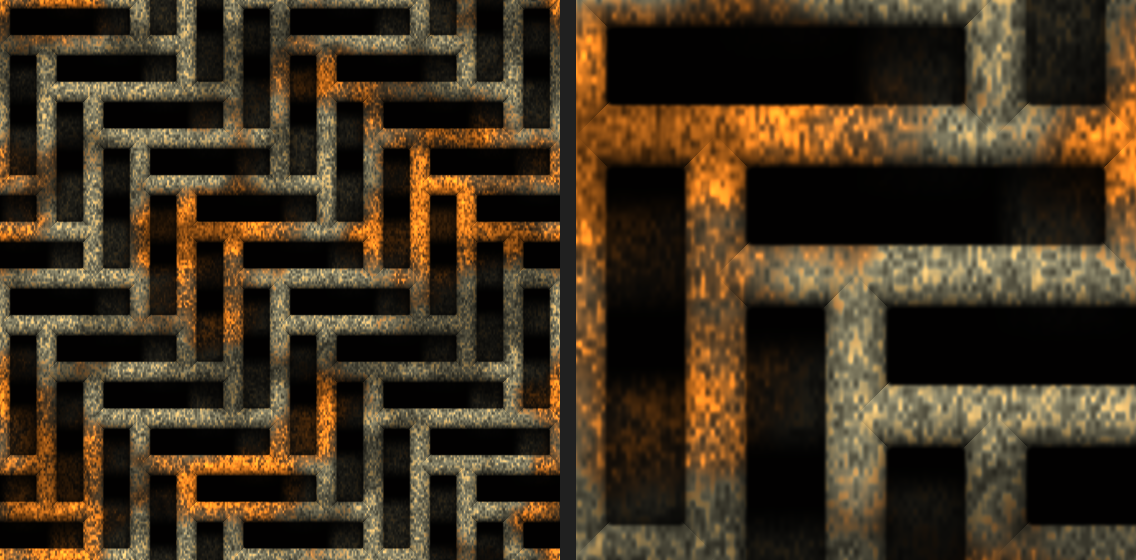
Left: the whole. Right: its middle third, enlarged.
Give the GLSL for this pattern, as a three.js fragment shader.

```glsl
// Rusted herringbone grating: rounded steel bars frame slots of three cells,
// laid alternately across and upright, over a dim second layer of ironwork.
// Slots come from a diagonal cell index; rust and grain from wrapping noise.

varying vec2 vUv;

const float CELLS = 12.0;          // grid cells per side, two herringbone periods
const float SLOT = 3.0;            // slot length in cells
const float LIFT = 0.03;           // upward shift of the grid, in cells
const float BAR = 0.22;            // half width of a bar, in cells
const float CORNER = 0.05;         // corner radius of a slot
const float SOFT = 0.022;          // edge smoothing
const vec3 LIGHT = vec3(-0.10, 0.42, 0.90);
const vec3 STEEL = vec3(0.49, 0.47, 0.37);
const vec3 TAN = vec3(0.62, 0.51, 0.31);
const vec3 BROWN = vec3(0.47, 0.31, 0.16);
const vec3 ORANGE = vec3(0.92, 0.50, 0.12);
const float DEPTH_GAIN = 0.25;     // brightness of the lower layer

float hash(vec2 p) {
  vec3 q = fract(vec3(p.xyx) * 0.1031);
  q += dot(q, q.yzx + 33.33);
  return fract((q.x + q.y) * q.z);
}

// Value noise with n whole cells per side, wrapping at the canvas edges
float noise(vec2 uv, vec2 n, float seed) {
  vec2 p = uv * n;
  vec2 i = floor(p);
  vec2 f = p - i;
  f = f * f * (3.0 - 2.0 * f);
  vec2 a = mod(i, n) + seed;
  vec2 b = mod(i + 1.0, n) + seed;
  return mix(mix(hash(a), hash(vec2(b.x, a.y)), f.x),
             mix(hash(vec2(a.x, b.y)), hash(b), f.x), f.y);
}

float fbm(vec2 uv, float n, float seed) {
  float sum = 0.0;
  float gain = 0.5;
  for (int k = 0; k < 5; k++) {
    sum += gain * noise(uv, vec2(n), seed);
    n *= 2.0;
    seed += 17.0;
    gain *= 0.5;
  }
  return sum / 0.97;
}

float band(float x, float centre, float halfWidth, float blur) {
  return 1.0 - smoothstep(halfWidth - blur, halfWidth + blur, abs(x - centre));
}

// Weathered steel: grey and tan speckle, brown stains, orange rust
vec3 weathered(vec2 uv) {
  float fine = noise(uv, vec2(340.0, 210.0), 3.0);
  float coarse = noise(uv, vec2(190.0, 130.0), 71.0);
  float grain = 0.6 * fine + 0.4 * coarse;
  float rust = fbm(uv, 7.0, 11.0) + 0.16 * (grain - 0.5);
  float stain = fbm(uv, 12.0, 53.0);
  vec3 colour = mix(STEEL, TAN, smoothstep(0.45, 0.85, grain));
  colour = mix(colour, BROWN, 0.85 * smoothstep(0.46, 0.60, rust));
  colour = mix(colour, ORANGE, 0.9 * smoothstep(0.57, 0.72, rust));
  colour *= mix(0.62, 1.1, smoothstep(0.28, 0.55, stain));
  return colour * (0.45 + 1.2 * grain);
}

// Blurred ironwork seen through a slot, in slot coordinates
float lowerLayer(vec2 local, bool across) {
  if (across) {
    float post = band(local.x, 2.42, 0.32, 0.14);
    float glint = band(local.x, 1.5, 0.35, 0.25) * smoothstep(0.5, 0.85, local.y);
    return 0.75 * post + 0.3 * glint;
  }
  float rail = band(SLOT - local.y, 0.83, 0.32, 0.17);
  float post = band(SLOT - local.y, 2.3, 0.50, 0.17);
  float sides = band(local.x, 0.47, 0.28, 0.16);
  return (0.65 * rail + 0.85 * post) * mix(0.4, 1.0, sides);
}

void main() {
  // Slot layout: three cells across, then three upright, stepping diagonally
  vec2 p = vUv * CELLS - vec2(0.0, LIFT);
  vec2 cell = floor(p);
  vec2 f = p - cell;
  float diagonal = floor(mod(cell.x + cell.y + 1.5, 2.0 * SLOT));
  bool across = diagonal < SLOT;
  vec2 size = across ? vec2(SLOT, 1.0) : vec2(1.0, SLOT);
  vec2 local = across ? f + vec2(diagonal, 0.0) : f + vec2(0.0, diagonal - SLOT);
  vec2 centred = local - 0.5 * size;

  // Rounded opening, positive on the metal
  vec2 b = abs(centred) - (0.5 * size - BAR - CORNER);
  float opening = length(max(b, 0.0)) + min(max(b.x, b.y), 0.0) - CORNER;
  float metal = smoothstep(-SOFT, SOFT, opening);

  // Round bar profile around the nearest slot border
  vec2 inset = 0.5 * size - abs(centred);
  float slope = min(min(inset.x, inset.y) / (BAR * 1.04), 1.0);
  vec2 side = inset.x < inset.y ? vec2(-sign(centred.x), 0.0) : vec2(0.0, -sign(centred.y));
  vec3 normal = vec3(side * slope, sqrt(1.0 - slope * slope));
  float shade = 0.22 + 0.82 * max(dot(normal, normalize(LIGHT)), 0.0);

  // Lower layer, shadowed beneath the upper edge of the slot
  vec3 surface = weathered(vUv);
  float shadow = 1.0 - 0.7 * smoothstep(0.5, 0.0, size.y - BAR - local.y);
  float depth = lowerLayer(local, across) * shadow * DEPTH_GAIN;
  vec3 below = surface * depth + vec3(0.006, 0.005, 0.004);

  gl_FragColor = vec4(mix(below, surface * shade, metal), 1.0);
}
```
